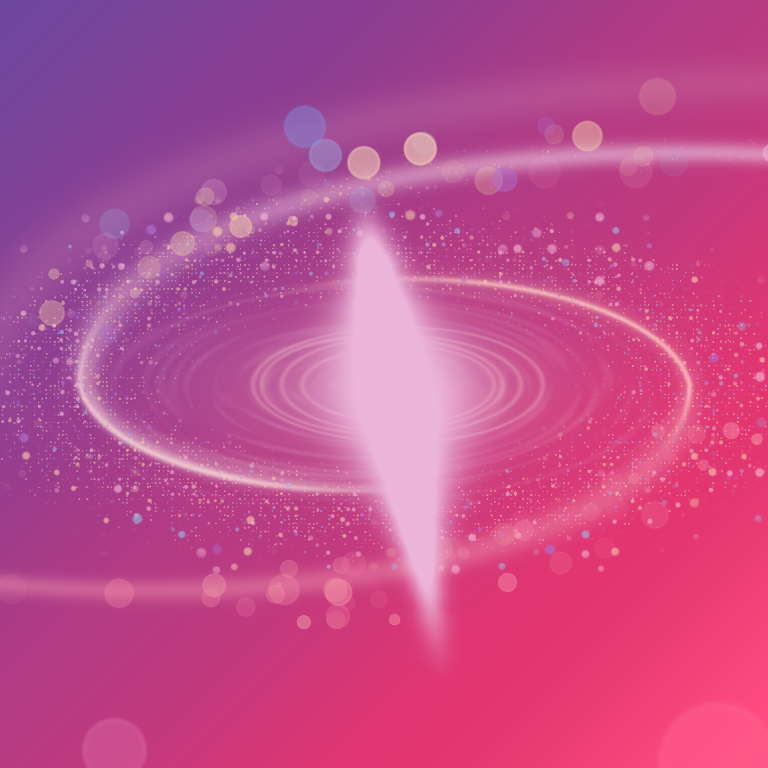
This background is drawn by a three.js fragment shader. Its source:

```glsl
varying vec2 vUv;

vec3 hash3(vec2 p) {
  vec3 q = vec3(dot(p, vec2(127.1, 311.7)), dot(p, vec2(269.5, 183.3)), dot(p, vec2(419.2, 371.9)));
  return fract(sin(q) * 43758.5);
}

float gradientCorner(vec2 cell, vec2 offset) {
  return dot(hash3(cell).xy * 2.0 - 1.0, offset);
}

float gradientNoise(vec2 p) {
  vec2 i = floor(p), f = fract(p);
  vec2 u = f * f * (3.0 - 2.0 * f);
  float low = mix(gradientCorner(i, f), gradientCorner(i + vec2(1, 0), f - vec2(1, 0)), u.x);
  float high = mix(gradientCorner(i + vec2(0, 1), f - vec2(0, 1)), gradientCorner(i + 1.0, f - 1.0), u.x);
  return mix(low, high, u.y);
}

float gauss(float x) { return exp(-x * x); }

// Spiral arm: nearly circular at first, then opening outwards
float armRadius(float angle, float opening) {
  return 0.397 + (angle < 0.0 ? 0.035 * angle : opening * angle * angle);
}

// Signed distance across the arm and clockwise angle along it
vec2 armPlace(vec2 p, float opening) {
  float angle = -atan(p.y, p.x);
  float r = length(p) + 0.0001;
  return vec2((r - armRadius(angle, opening)) * r / length(p * vec2(1.0, 2.5) + 0.0001), angle);
}

vec3 sparkleTint(float h) {
  vec3 tint = mix(vec3(0.95, 0.72, 0.84), vec3(0.95, 0.80, 0.66), step(0.4, h));
  tint = mix(tint, vec3(0.58, 0.73, 0.92), step(0.72, h));
  return mix(tint, vec3(0.68, 0.45, 0.84), step(0.88, h));
}

// Scattered specks: tint in rgb, coverage in a
vec4 dust(float cells, float density) {
  vec2 g = vUv * cells, id = floor(g);
  vec3 h = hash3(id + cells);
  float size = mix(0.12, 0.32, h.z);
  float spot = 1.0 - smoothstep(size * 0.6, size * 1.3, length(g - id - 0.34 - 0.32 * h.xy));
  float seen = smoothstep(0.0, 0.2, density - hash3(id + 7.3).x);
  return vec4(sparkleTint(h.y), spot * seen);
}

// Lens disc with a slightly brighter rim
float bokeh(vec2 center, float size) {
  float d = length(vUv - center) / size;
  return (1.0 - smoothstep(0.9, 1.05, d)) * (0.8 + 0.2 * smoothstep(0.75, 0.95, d));
}

void main() {
  // Diagonal backdrop
  float t = (vUv.x + 1.0 - vUv.y) * 0.5;
  vec3 color = mix(vec3(0.44, 0.28, 0.62), vec3(0.54, 0.24, 0.57), smoothstep(0.0, 0.25, t));
  color = mix(color, vec3(0.72, 0.23, 0.51), smoothstep(0.2, 0.52, t));
  color = mix(color, vec3(0.89, 0.21, 0.44), smoothstep(0.48, 0.78, t));
  color = mix(color, vec3(1.0, 0.30, 0.50), smoothstep(0.76, 1.0, t));

  // Flattened disc coordinates
  vec2 center = vec2(0.501, 0.499);
  vec2 p = (vUv - center) * vec2(1.0, 2.5);
  float r = length(p);
  vec2 direction = p / (r + 0.0001);
  float streak = gradientNoise(direction * 1.5 + vec2(r * 65.0, r * 20.0));
  vec3 blush = vec3(0.92, 0.72, 0.82);
  color = mix(color, blush, 0.34 * gauss(r / 0.22));
  color = mix(color, blush, clamp(streak, 0.0, 1.0) * 0.5 * gauss((r - 0.2) / 0.17));

  // Fine inner rings
  for (int i = 0; i < 4; i++) {
    float k = float(i);
    float ring = length(p - vec2(0.012, 0.0)) - 0.125 - 0.021 * k - 0.006 * sin(k * 2.0 + direction.x * 2.0);
    color = mix(color, vec3(0.91, 0.67, 0.73), 0.42 * gauss(ring / 0.004));
  }

  // Two main arms and a faint outer one
  vec2 left = armPlace(-p, 0.108);
  vec2 right = armPlace(p, 0.085);
  vec2 outer = armPlace(-p / 1.3, 0.108);
  float grain = 0.85 + 0.5 * streak;
  float leftBright = smoothstep(-2.1, -0.9, left.y) * (1.0 - smoothstep(-0.2, 0.9, left.y));
  float leftBand = gauss(left.x / (left.x < 0.0 ? 0.021 : 0.007));
  color = mix(color, vec3(0.92, 0.77, 0.82), 0.75 * leftBright * leftBand * grain);
  color = mix(color, vec3(0.98, 0.86, 0.84), 0.6 * leftBright * gauss(left.x / 0.004));
  float leftSoft = smoothstep(-0.2, 0.6, left.y) * gauss(left.x / 0.017);
  color = mix(color, vec3(0.89, 0.70, 0.82), leftSoft * mix(0.42, 0.68, smoothstep(0.9, 2.0, left.y)));
  float rightBright = smoothstep(-2.2, -1.0, right.y) * (1.0 - smoothstep(0.0, 0.7, right.y));
  color = mix(color, vec3(0.97, 0.76, 0.74), rightBright * (0.65 * gauss(right.x / 0.004) + 0.2 * gauss(right.x / 0.015)));
  color = mix(color, vec3(0.93, 0.57, 0.67), 0.45 * smoothstep(0.0, 0.5, right.y) * gauss(right.x / 0.017));
  color = mix(color, vec3(0.80, 0.50, 0.68), 0.28 * smoothstep(-0.5, 0.4, outer.y) * gauss(outer.x / 0.025));

  // Dust from fine to coarse
  float belt = gauss((r - 0.42) / 0.13);
  float density = 0.55 * belt + 0.2 * gauss(left.x / 0.03) * smoothstep(-2.0, -1.0, left.y);
  vec4 fine = dust(190.0, density);
  color = mix(color, fine.rgb, 0.5 * fine.a);
  vec4 middle = dust(105.0, density * 0.65);
  color = mix(color, middle.rgb, 0.6 * middle.a);
  vec4 coarse = dust(48.0, 0.34 * gauss((r - 0.54) / 0.13));
  color = mix(color, coarse.rgb, 0.65 * coarse.a);

  // Lens discs strewn along both arms
  for (int i = 0; i < 84; i++) {
    vec3 h = hash3(vec2(float(i), 3.7));
    vec3 j = hash3(vec2(float(i), 9.1));
    float side = mod(float(i), 2.0) * 2.0 - 1.0;
    float angle = mix(0.3, 2.3, h.x);
    float reach = armRadius(angle, side < 0.0 ? 0.108 : 0.085) * (0.92 + 0.36 * h.y * h.y);
    vec2 spot = center + side * reach * vec2(cos(angle), -sin(angle) / 2.5);
    float size = mix(0.007, 0.023, h.z) * (0.45 + 0.7 * reach);
    vec3 tint = side < 0.0 ? sparkleTint(j.x) : mix(vec3(0.95, 0.48, 0.64), vec3(0.96, 0.68, 0.67), j.x);
    color = mix(color, tint, bokeh(spot, size) * mix(0.1, 0.65, j.y * j.y));
  }

  // Bright cluster above the core, large faint discs below
  for (int i = 0; i < 4; i++) {
    float k = float(i);
    vec2 spot = vec2(0.397 + k * (0.015 + 0.0117 * k), 0.835 - k * (0.051 - 0.0138 * k));
    vec3 tint = mix(vec3(0.50, 0.55, 0.86), vec3(0.93, 0.78, 0.70), smoothstep(0.5, 2.0, k));
    color = mix(color, tint, bokeh(spot, 0.028 - 0.006 * min(k, 1.0)) * (0.55 + 0.1 * k));
  }
  color = mix(color, vec3(0.88, 0.45, 0.68), 0.45 * bokeh(vec2(0.149, 0.023), 0.043));
  color = mix(color, vec3(1.0, 0.45, 0.60), 0.35 * bokeh(vec2(0.935, 0.008), 0.08));

  // Tilted beam and glowing core
  float axis = vUv.x - 0.514 + 0.165 * (vUv.y - 0.492);
  float width = 0.018 + 0.062 * gauss((vUv.y - 0.485) / 0.145) + 0.006 * gradientNoise(vec2(vUv.y * 45.0, 2.5));
  float fade = smoothstep(0.10, 0.32, vUv.y) * (1.0 - smoothstep(0.64, 0.76, vUv.y));
  float beam = min(1.0, 1.5 * fade * gauss(axis / width));
  float core = 0.75 * gauss(length((vUv - vec2(0.525, 0.495)) * vec2(1.0, 1.25)) / 0.085);
  color = mix(color, vec3(0.92, 0.71, 0.85), 1.0 - (1.0 - beam) * (1.0 - core));
  gl_FragColor = vec4(color, 1.0);
}
```
